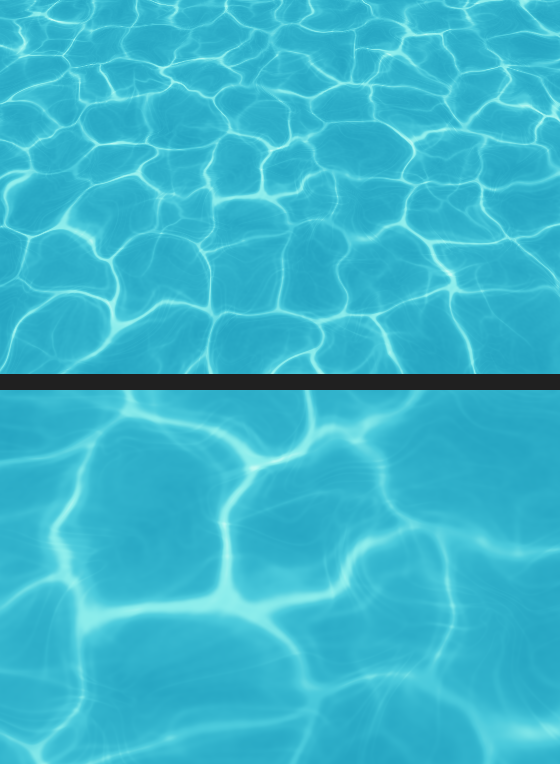
Top, the full canvas; bottom, a detail of the centre.
This texture is drawn by a Shadertoy shader. Its source:

```glsl
// Sunlit pool water: a net of fine caustics on turquoise, receding in perspective.

const vec3 DEEP   = vec3(0.135, 0.635, 0.75);
const vec3 WATER  = vec3(0.20, 0.71, 0.805);
const vec3 SHALLOW = vec3(0.29, 0.79, 0.86);
const vec3 GLOW   = vec3(0.55, 0.93, 0.925);
const vec3 SPARK  = vec3(0.80, 0.99, 0.96);

const float HORIZON = 2.2;     // height of the vanishing line, in canvas heights
const float CELL_DENSITY = 4.2; // caustic cells per canvas height at the bottom

vec2 hash22(vec2 p) {
    vec3 q = fract(p.xyx * vec3(0.1031, 0.1030, 0.0973));
    q += dot(q, q.yzx + 33.33);
    return fract((q.xx + q.yz) * q.zy);
}

// Gradient noise, roughly -0.7 to 0.7
float gradientDot(vec2 cell, vec2 offset) {
    float angle = 6.2832 * hash22(cell).x;
    return dot(vec2(cos(angle), sin(angle)), offset);
}

float gradientNoise(vec2 p) {
    vec2 i = floor(p), f = fract(p);
    vec2 u = f * f * f * (f * (f * 6.0 - 15.0) + 10.0);
    vec2 e = vec2(0.0, 1.0);
    return mix(mix(gradientDot(i, f), gradientDot(i + e.yx, f - e.yx), u.x),
               mix(gradientDot(i + e.xy, f - e.xy), gradientDot(i + e.yy, f - e.yy), u.x), u.y);
}

vec2 warp(vec2 p, float frequency, float amount) {
    vec2 q = p * frequency;
    return p + amount * vec2(gradientNoise(q + 7.3), gradientNoise(q + vec2(41.7, 19.1)));
}

vec2 cellPoint(vec2 cell, float jitter) {
    return cell + 0.5 + jitter * (hash22(cell + 50.0) - 0.5);
}

// Distance to the nearest cell border, with corners rounded by a smooth minimum
float borderDistance(vec2 p, float jitter, float sharpness) {
    vec2 home = floor(p), nearestCell = home, nearest = vec2(0.0);
    float best = 1e3;
    for (int y = -1; y <= 1; y++)
    for (int x = -1; x <= 1; x++) {
        vec2 cell = home + vec2(x, y);
        vec2 r = cellPoint(cell, jitter) - p;
        if (dot(r, r) < best) {
            best = dot(r, r);
            nearest = r;
            nearestCell = cell;
        }
    }
    float sum = 0.0;
    for (int y = -2; y <= 2; y++)
    for (int x = -2; x <= 2; x++) {
        if (x == 0 && y == 0) continue;
        vec2 r = cellPoint(nearestCell + vec2(x, y), jitter) - p;
        sum += exp(-sharpness * dot(0.5 * (nearest + r), normalize(r - nearest)));
    }
    return max(0.0, -log(sum) / sharpness);
}

float softLine(float d, float width) {
    return exp(-d * d / (width * width));
}

vec3 waterColor(float light) {
    vec3 c = mix(DEEP, WATER, smoothstep(-0.05, 0.28, light));
    c = mix(c, SHALLOW, smoothstep(0.20, 0.50, light));
    c = mix(c, GLOW, smoothstep(0.45, 0.90, light));
    return mix(c, SPARK, smoothstep(0.85, 1.25, light));
}

void mainImage(out vec4 fragColor, in vec2 fragCoord) {
    vec2 uv = fragCoord / iResolution.y;
    float centre = 0.5 * iResolution.x / iResolution.y;

    // Perspective onto the water plane
    float depth = HORIZON / (HORIZON - uv.y);
    vec2 plane = CELL_DENSITY * depth * vec2(uv.x - centre, HORIZON) + vec2(13.0, 5.0);
    float widen = mix(1.0, 1.5, uv.y);

    // Ripples bend the net, more choppily far away
    vec2 bent = warp(warp(plane, 0.8, 0.45), 2.1, mix(0.14, 0.24, uv.y));

    // Main net: thin core, a loose strand beside it, narrow and wide glow
    float d = borderDistance(bent, 0.85, 38.0);
    float strength = 0.80 + 0.75 * gradientNoise(plane * 0.9 + 31.0) - 0.18 * uv.y;
    float width = 0.024 * widen * (1.0 + 0.8 * gradientNoise(plane * 1.7 + 3.0));
    float strandOffset = 0.07 + 0.15 * gradientNoise(bent * 1.8 + 23.0);
    float core = softLine(d, width);
    float strand = softLine(d - strandOffset, 0.022 * widen);
    float halo = exp(-d / (0.06 * widen));
    float wideGlow = exp(-d / 0.18);

    // Fainter second net, broken into patches
    vec2 veilPoint = warp(warp(plane * 1.15 + 60.0, 0.9, 0.6), 2.6, 0.2);
    float veilBorder = borderDistance(veilPoint, 0.95, 34.0);
    float patches = smoothstep(-0.25, 0.45, gradientNoise(plane * 0.75 + 90.0));
    float veil = patches * (0.6 * softLine(veilBorder, 0.03 * widen) + 0.7 * exp(-veilBorder / 0.10));

    // Fine fibres, clearest next to the bright lines
    vec2 fibrePoint = warp(bent, 1.6, 0.7);
    float fibres = softLine(gradientNoise(fibrePoint * 2.2), 0.08)
                 + 0.7 * softLine(gradientNoise(fibrePoint * 4.3 + 17.0), 0.11);

    // Soft tones and grain of the water itself
    float shade = gradientNoise(plane * 0.8 + 11.0) + 0.6 * gradientNoise(bent * 2.4);
    float grain = gradientNoise(warp(plane * 10.0, 0.6, 1.2)) + gradientNoise(plane * 21.0);

    float light = 0.065 + 0.12 * shade + 0.025 * grain + 0.03 * uv.y;
    light += strength * (0.48 * core + 0.13 * strand + 0.20 * halo) + 0.10 * wideGlow;
    light += 0.22 * veil + fibres * (0.03 + 0.07 * wideGlow);

    fragColor = vec4(waterColor(light), 1.0);
}
```
